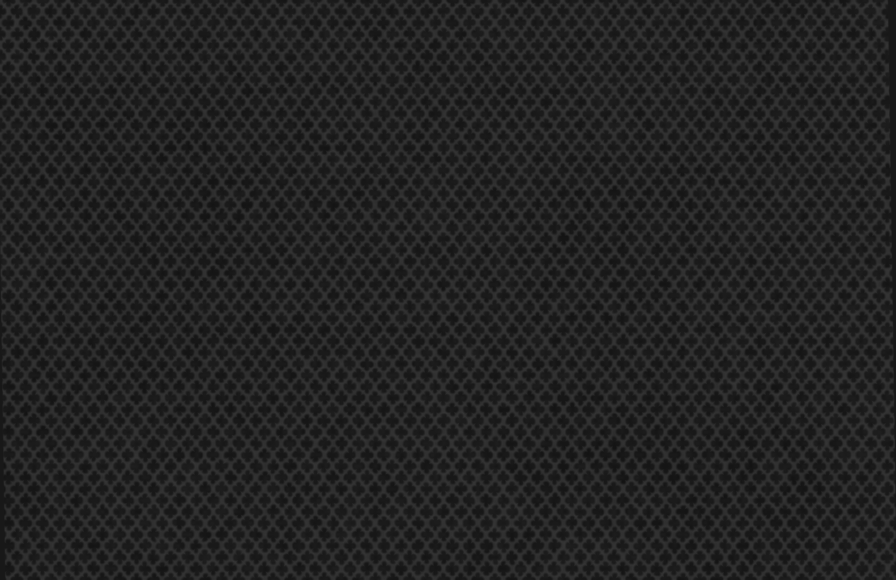
Write a WebGL 1 fragment shader that draws this texture.

```glsl
precision highp float;
uniform vec2 u_resolution;

const float COLUMNS = 52.5;
const float ROWS = 51.0;
const float ROW_STEP = 0.667;              // row spacing in cell widths
const vec2 BODY_SIZE = vec2(0.36, 0.20);   // half size of the wide lobe
const vec2 TIP_SIZE = vec2(0.14, 0.41);    // half size of the tall lobe
const float BODY_ROUND = 0.17;
const float TIP_ROUND = 0.12;
const float SOFTNESS = 0.09;
const float CELL_WEAR = 0.016;
const float GRAIN = 0.026;
const float EDGE_SLANT = 0.010;
const vec3 HOLE_COLOR = vec3(0.097);
const vec3 THREAD_COLOR = vec3(0.188);
const vec3 BORDER_COLOR = vec3(0.095);

float hash(vec2 p) {
  p = fract(p * vec2(0.1031, 0.1030));
  p += dot(p, p.yx + 33.33);
  return fract((p.x + p.y) * p.x * 9.7);
}

float noise(vec2 p) {
  vec2 cell = floor(p);
  vec2 f = fract(p);
  f = f * f * (3.0 - 2.0 * f);
  float low = mix(hash(cell), hash(cell + vec2(1.0, 0.0)), f.x);
  float high = mix(hash(cell + vec2(0.0, 1.0)), hash(cell + 1.0), f.x);
  return mix(low, high, f.y);
}

float roundedBox(vec2 p, vec2 size, float radius) {
  vec2 d = abs(p) - size + radius;
  return length(max(d, 0.0)) + min(max(d.x, d.y), 0.0) - radius;
}

// Four-lobed opening: a wide body crossed by a narrow upright
float quatrefoil(vec2 p) {
  return min(roundedBox(p, BODY_SIZE, BODY_ROUND),
             roundedBox(p, TIP_SIZE, TIP_ROUND));
}

void main() {
  vec2 uv = gl_FragCoord.xy / u_resolution;
  vec2 p = uv * vec2(COLUMNS, ROWS * ROW_STEP);
  float pixel = COLUMNS / u_resolution.x;

  // Slightly uneven weave
  vec2 woven = p + 0.10 * (vec2(noise(p * 2.3), noise(p * 2.3 + 41.0)) - 0.5);

  // Two interleaved lattices form the staggered rows
  vec2 period = vec2(1.0, 2.0 * ROW_STEP);
  float opening = 1.0;
  float wear = 0.0;
  for (int i = 0; i < 2; i++) {
    vec2 grid = woven / period + 0.5 * float(i);
    vec2 id = floor(grid);
    float d = quatrefoil((fract(grid) - 0.5) * period);
    if (d < opening) {
      opening = d;
      wear = hash(id + 73.0 * float(i)) - 0.5;
    }
  }

  float soft = max(SOFTNESS, 0.7 * pixel);
  float thread = smoothstep(-soft, soft, opening);
  vec3 color = mix(HOLE_COLOR, THREAD_COLOR, thread);

  // Per-cell tone, fibre grain and broad fading
  color += CELL_WEAR * wear * (1.0 - 0.5 * thread);
  color += GRAIN * (noise(p * 4.5 + 17.0) - 0.5);
  color += 0.008 * (noise(uv * vec2(6.0, 5.0)) - 0.5);

  // Slanted dark margins at lower left and upper right
  float leftEdge = EDGE_SLANT * (0.6 - uv.y);
  float rightEdge = 1.0 - EDGE_SLANT * max(uv.y - 0.1, 0.0);
  float blur = 1.0 / u_resolution.x;
  float inside = smoothstep(leftEdge - blur, leftEdge + blur, uv.x)
               * (1.0 - smoothstep(rightEdge - blur, rightEdge + blur, uv.x));
  color = mix(BORDER_COLOR, color, inside);

  gl_FragColor = vec4(color, 1.0);
}
```
